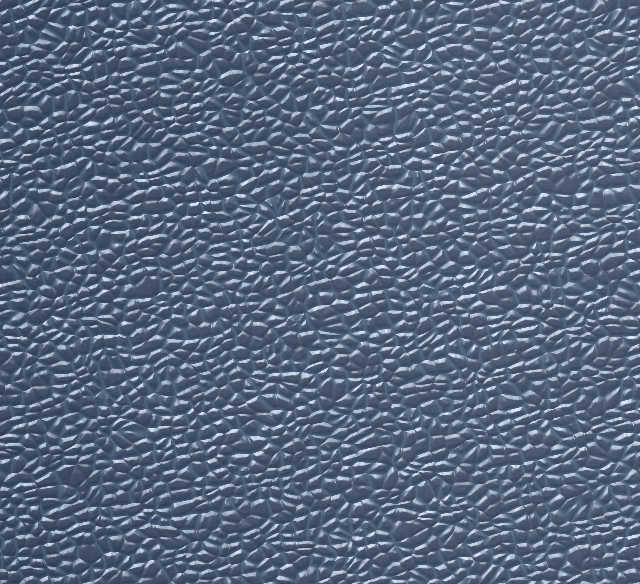
A WebGL 2 fragment shader for this texture:

```glsl
#version 300 es
precision highp float;

uniform vec2 u_resolution;
out vec4 outColor;

#define DENSITY 50.0                 // pebbles per canvas height
#define STRETCH vec2(0.84, 1.06)     // pebbles are wider than tall
#define TILT 0.24                    // rotation of the grain, radians
#define CLUSTER vec2(2.8, 2.3)       // pebbles per cluster
#define CLUSTER_DEPTH 0.50
#define PEBBLE_DEPTH 0.25
#define WRINKLE 0.07
#define GLOSS 0.68
#define LIGHT_DIR vec2(-0.24, 0.97)
#define DARK_BLUE vec3(0.245, 0.305, 0.395)
#define PALE_BLUE vec3(0.750, 0.805, 0.875)

float hash(vec2 p) {
    return fract(sin(dot(p, vec2(127.1, 311.7))) * 43758.545);
}

vec2 hash2(vec2 p) {
    return vec2(hash(p), hash(p + vec2(37.3, 17.9)));
}

float noise(vec2 p) {
    vec2 i = floor(p), f = fract(p);
    f = f * f * (3.0 - 2.0 * f);
    float low = mix(hash(i), hash(i + vec2(1.0, 0.0)), f.x);
    float high = mix(hash(i + vec2(0.0, 1.0)), hash(i + vec2(1.0)), f.x);
    return mix(low, high, f.y);
}

// Canvas position to tilted, stretched and gently warped pebble space
vec2 grainSpace(vec2 uv) {
    float c = cos(TILT), s = sin(TILT);
    vec2 p = mat2(c, -s, s, c) * uv * DENSITY * STRETCH;
    return p + 0.9 * vec2(noise(p * 0.45), noise(p * 0.45 + 41.0));
}

// Ragged brick layout that gathers neighbouring pebbles
vec2 clusterOf(vec2 cell) {
    vec2 q = (cell + 1.5 * hash2(cell + 71.0)) / CLUSTER;
    float row = floor(q.y);
    return vec2(floor(q.x + hash(vec2(row, 5.0))), row);
}

// x: height, y: closeness to a groove between clusters
vec2 surface(vec2 uv) {
    vec2 p = grainSpace(uv);
    vec2 base = floor(p);
    vec2 nearestId = vec2(-999.0);
    float nearest = 8.0, second = 8.0, foreign = 8.0;
    for (int y = -1; y <= 1; y++) {
        for (int x = -1; x <= 1; x++) {
            vec2 cell = base + vec2(x, y);
            vec2 id = clusterOf(cell);
            float d = distance(p, cell + 0.1 + 0.8 * hash2(cell));
            bool differs = any(notEqual(id, nearestId));
            if (d < nearest) {
                if (differs) foreign = nearest;
                second = nearest;
                nearest = d;
                nearestId = id;
            } else {
                second = min(second, d);
                if (differs) foreign = min(foreign, d);
            }
        }
    }
    float clusterEdge = foreign - nearest;
    float height = CLUSTER_DEPTH * smoothstep(0.0, 0.7, clusterEdge)
                 + PEBBLE_DEPTH * smoothstep(0.0, 0.5, second - nearest)
                 - 0.35 * nearest * nearest
                 + WRINKLE * noise(p * 3.0);
    return vec2(height, 1.0 - smoothstep(0.0, 0.32, clusterEdge));
}

void main() {
    vec2 uv = gl_FragCoord.xy / u_resolution.y;

    // Slope of the embossed surface
    float e = 0.0018;
    vec2 here = surface(uv);
    vec2 slope = vec2(surface(uv + vec2(e, 0.0)).x,
                      surface(uv + vec2(0.0, e)).x) - here.x;
    slope /= e * DENSITY;
    float facing = -dot(slope, LIGHT_DIR) / sqrt(1.0 + dot(slope, slope));

    // Soft light, then glints broken into fine upright streaks
    float tone = 0.06 + 0.12 * facing + 0.24 * smoothstep(0.2, 0.9, facing);
    float streak = 0.55 + 0.6 * noise(uv * vec2(260.0, 90.0));
    float patches = 0.7 + 0.5 * noise(uv * 24.0);
    tone += GLOSS * streak * patches * smoothstep(0.55, 0.93, facing);

    // Hazy grooves, broad sheen and fine grain
    tone += 0.11 * here.y;
    tone += 0.07 * (uv.x - 0.5) + 0.08 * (noise(uv * 2.5) - 0.5);
    tone += 0.05 * (noise(uv * 330.0) - 0.5);

    vec3 color = mix(DARK_BLUE, PALE_BLUE, clamp(tone, -0.12, 1.2));
    color += vec3(-0.012, 0.0, 0.018) * here.y;
    outColor = vec4(color, 1.0);
}
```
